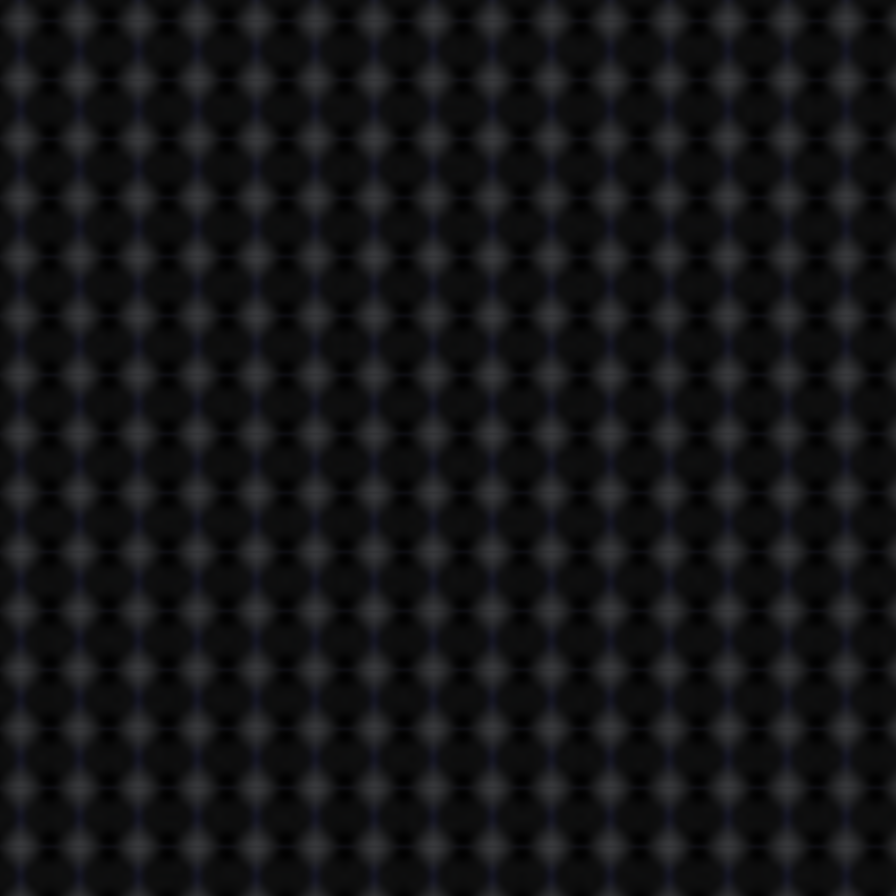
A WebGL 1 fragment shader for this pattern:

```glsl
precision highp float;

uniform vec2 u_resolution;

#define REPEATS 15.19
#define FIRST_CENTRE vec2(0.0229, 0.9766)
#define BLOB_RADIUS 0.46
#define BLOB_COLOUR vec3(0.218, 0.222, 0.234)
#define GROUND_COLOUR vec3(0.053, 0.054, 0.055)
#define THREAD_COLOUR vec3(0.082, 0.085, 0.155)
#define WEAR 0.05

float hash(vec2 p) {
    return fract(sin(dot(p, vec2(127.1, 311.7))) * 43758.55);
}

// Smooth value noise in 0..1
float noise(vec2 p) {
    vec2 i = floor(p);
    vec2 f = fract(p);
    f = f * f * (3.0 - 2.0 * f);
    float low = mix(hash(i), hash(i + vec2(1.0, 0.0)), f.x);
    float high = mix(hash(i + vec2(0.0, 1.0)), hash(i + vec2(1.0, 1.0)), f.x);
    return mix(low, high, f.y);
}

float bell(float x, float width) {
    return exp(-x * x / (width * width));
}

// Rounded diamond: a blend of circular and diamond distance
float diamondDistance(vec2 p) {
    p = abs(p * vec2(1.04, 0.95));
    return mix(length(p), (p.x + p.y) * 0.85, 0.45);
}

void main() {
    vec2 uv = gl_FragCoord.xy / u_resolution;
    vec2 grid = (uv - FIRST_CENTRE) * REPEATS + 0.5;
    vec2 id = floor(grid);
    vec2 p = fract(grid) - 0.5;
    vec2 gap = 0.5 - abs(p);

    // Ground with dark hollows left and right of every blob
    float hollow = bell(gap.x, 0.17) * bell(abs(p.y) - 0.13, 0.15);
    vec3 colour = GROUND_COLOUR * (1.0 - 0.88 * hollow);
    colour *= 0.9 + 0.2 * noise(grid * 7.0);

    // Faint blue threads joining the blobs
    float upright = bell(p.x, 0.10) * smoothstep(0.12, 0.4, abs(p.y));
    float level = bell(p.y, 0.035) * smoothstep(0.2, 0.42, abs(p.x));
    colour = mix(colour, THREAD_COLOUR, max(0.75 * upright, 0.3 * level));

    // Soft blob with fine horizontal ribs
    float blob = 1.0 - smoothstep(0.0, BLOB_RADIUS, diamondDistance(p));
    float ribs = 1.0 - 0.10 * bell(p.y, 0.025) - 0.05 * bell(abs(p.y) - 0.14, 0.03);
    float shade = ribs * (1.0 + WEAR * (hash(id) - 0.5));
    colour = mix(colour, BLOB_COLOUR * shade, blob);

    gl_FragColor = vec4(colour, 1.0);
}
```
